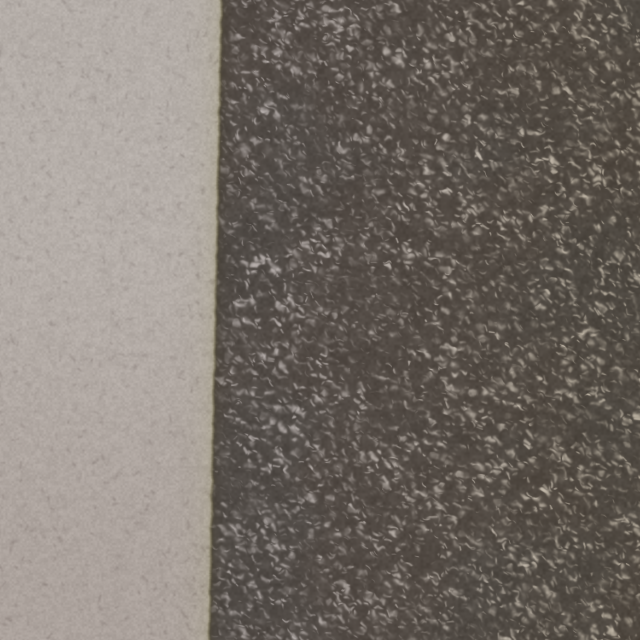
A WebGL 2 fragment shader for this texture:

```glsl
#version 300 es
precision highp float;
// A pale, finely grained strip beside a dark panel covered in bright flecks.
// A slanted edge divides them; the flecks are short random strokes scattered
// over layered jittered grids, thinned and clustered by value noise.
uniform vec2 u_resolution;
out vec4 fragColor;

float hash(vec2 p) {
    vec3 q = fract(vec3(p.xyx) * 0.1031);
    q += dot(q, q.yzx + 33.33);
    return fract((q.x + q.y) * q.z);
}

float noise(vec2 p) {
    vec2 i = floor(p), f = fract(p);
    f = f * f * (3.0 - 2.0 * f);
    return mix(mix(hash(i), hash(i + vec2(1, 0)), f.x),
               mix(hash(i + vec2(0, 1)), hash(i + vec2(1, 1)), f.x), f.y);
}

float fbm(vec2 p) {
    float sum = 0.0, amp = 0.5;
    for (int i = 0; i < 4; i++) {
        sum += amp * noise(p);
        p = mat2(1.6, 1.2, -1.2, 1.6) * p + 7.3;
        amp *= 0.5;
    }
    return sum;
}

// Soft strokes, one per grid cell, leaning around the given angle
float strokes(vec2 p, float cells, float seed, float density, float lean, float spread) {
    vec2 g = p * cells, id = floor(g);
    float sum = 0.0;
    for (int y = -1; y <= 1; y++)
    for (int x = -1; x <= 1; x++) {
        vec2 c = id + vec2(x, y), k = c + seed;
        float present = step(hash(k + 3.7), density);
        vec2 center = c + vec2(hash(k + 11.3), hash(k + 27.9));
        float angle = lean + spread * (hash(k + 41.1) - 0.5);
        vec2 dir = vec2(cos(angle), sin(angle)), d = g - center;
        float size = hash(k + 53.6);
        float halfLength = mix(0.04, 0.32, size * size);
        float along = max(abs(dot(d, dir)) - halfLength, 0.0);
        float across = dot(d, vec2(-dir.y, dir.x));
        float width = mix(0.14, 0.25, hash(k + 67.2));
        float glow = exp(-(along * along * 0.6 + across * across) / (width * width));
        sum += present * glow * mix(0.2, 1.0, hash(k + 79.4));
    }
    return sum;
}

vec3 paleStrip(vec2 uv, float edgeDist) {
    vec3 col = mix(vec3(0.672, 0.635, 0.612), vec3(0.705, 0.678, 0.657), smoothstep(0.0, 0.8, uv.y));
    vec2 toGlow = uv - vec2(0.14, 0.55);
    col += 0.01 * exp(-12.0 * dot(toGlow, toGlow));
    // Yellowish tint toward the edge
    col = mix(col, vec3(0.67, 0.645, 0.56), 0.7 * exp(edgeDist / 0.02));
    // Paper grain and sparse dark specks
    col += 0.05 * (fbm(uv * 130.0) - 0.47) + 0.045 * (noise(uv * 300.0) - 0.5);
    float specks = strokes(uv, 75.0, 211.0, 0.3, -0.6, 3.0);
    return col - vec3(0.062, 0.066, 0.064) * min(specks, 1.0);
}

vec3 darkPanel(vec2 uv, float edgeDist) {
    vec3 col = mix(vec3(0.32, 0.29, 0.268), vec3(0.31, 0.28, 0.248), smoothstep(0.45, 1.0, uv.x));
    // Faint cool patches and mottling
    col += vec3(-0.006, 0.002, 0.006) * smoothstep(0.4, 0.7, fbm(uv * 5.0 + 3.0));
    col += 0.06 * (fbm(uv * 60.0) - 0.47) + 0.04 * (noise(uv * 220.0) - 0.5);
    // Flecks, bent by fine noise and gathered in loose clusters
    float cluster = smoothstep(0.25, 0.65, fbm(uv * 34.0 + 19.0));
    vec2 p = uv + 0.006 * (vec2(noise(uv * 110.0), noise(uv * 110.0 + 50.0)) - 0.5);
    float lean = -0.65 + 0.5 * (noise(uv * 6.0) - 0.5);
    float flecks = 0.0;
    for (int i = 0; i < 3; i++) {
        float layer = float(i);
        flecks += strokes(p, 64.0 + 19.0 * layer, 37.0 + 90.0 * layer, 0.4, lean, 1.3)
                * (1.0 - 0.1 * layer);
    }
    flecks *= mix(0.25, 1.15, cluster) * mix(0.6, 1.0, smoothstep(0.0, 0.03, edgeDist));
    flecks *= 0.7 + 0.6 * noise(uv * 200.0 + 9.0);
    vec3 fleckColor = mix(vec3(0.75, 0.72, 0.71), vec3(0.80, 0.76, 0.69), smoothstep(0.4, 1.0, uv.x));
    col = mix(col, fleckColor, 1.0 - exp(-1.05 * flecks));
    // Olive shade along the edge
    return mix(col, vec3(0.26, 0.235, 0.18), 0.6 * exp(-edgeDist / 0.008));
}

void main() {
    vec2 uv = gl_FragCoord.xy / u_resolution;
    // Slanted, slightly ragged border
    float border = mix(0.3265, 0.346, uv.y) + 0.004 * (fbm(vec2(uv.y * 80.0, 4.0)) - 0.47);
    float edgeDist = uv.x - border;
    float side = smoothstep(-0.003, 0.003, edgeDist);
    vec3 col = mix(paleStrip(uv, min(edgeDist, 0.0)), darkPanel(uv, max(edgeDist, 0.0)), side);
    // Thin olive seam
    float seam = edgeDist / 0.003;
    col = mix(col, vec3(0.45, 0.42, 0.28), 0.3 * exp(-seam * seam));
    fragColor = vec4(clamp(col, 0.0, 1.0), 1.0);
}
```
